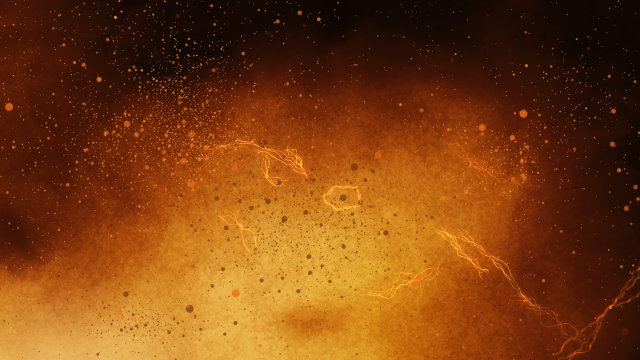
This background is drawn by a WebGL 2 fragment shader. Its source:

```glsl
#version 300 es
precision highp float;
uniform vec2 u_resolution;
out vec4 outColor;
const vec3 RAMP[6] = vec3[6](
  vec3(0.10, 0.042, 0.017), vec3(0.29, 0.088, 0.025), vec3(0.49, 0.17, 0.035),
  vec3(0.69, 0.31, 0.05), vec3(0.82, 0.50, 0.12), vec3(0.91, 0.70, 0.29));
const vec3 EMBER = vec3(0.93, 0.42, 0.10), GOLD = vec3(1.0, 0.76, 0.30);
const vec3 SOOT = vec3(0.38, 0.13, 0.02), CREAM = vec3(0.94, 0.79, 0.48);
const float SMOKE_AMOUNT = 0.40, GRAIN_AMOUNT = 0.09, LINE_WIDTH = 0.0016;

float hash(vec2 p) {
  vec3 q = fract(vec3(p.xyx) * 0.1031);
  q += dot(q, q.yzx + 33.33);
  return fract((q.x + q.y) * q.z);
}
float noise(vec2 p) {
  vec2 i = floor(p), f = fract(p);
  f = f * f * (3.0 - 2.0 * f);
  return mix(mix(hash(i), hash(i + vec2(1, 0)), f.x),
             mix(hash(i + vec2(0, 1)), hash(i + vec2(1, 1)), f.x), f.y);
}
float fbm(vec2 p) {
  float sum = 0.0, amp = 0.48;
  for (int i = 0; i < 6; i++, amp *= 0.52) {
    sum += amp * noise(p);
    p = mat2(1.6, 1.2, -1.2, 1.6) * p + 7.1;
  }
  return sum;
}
float blob(vec2 p, float x, float y, float w, float h) {
  vec2 d = (p - vec2(x, y)) / vec2(w, h);
  return exp(-dot(d, d));
}
// Hot floor, cool ceiling, dark right side, drifting smoke
float heatField(vec2 p) {
  vec2 warp = vec2(fbm(p * 3.0 + 2.0), fbm(p * 3.0 + 19.0)) - 0.48;
  float smoke = fbm(p * 4.0 + warp * 3.0 + 5.0) - 0.48;
  float y = p.y + 0.30 * (1.0 - smoothstep(0.13, 0.75, p.x)) + warp.y * 0.16;
  float heat = 0.91 * (1.0 - smoothstep(0.24, 0.99, y));
  heat *= 1.0 - smoothstep(0.88, 1.9, p.x + warp.x * 0.14);
  heat += 0.27 * blob(p, 0.0, 0.78, 0.27, 0.34) + 0.15 * blob(p, 0.52, 0.64, 0.25, 0.16);
  heat += 0.17 * blob(p, 1.28, 0.56, 0.26, 0.20) + 0.12 * blob(p, 1.66, 0.10, 0.16, 0.16);
  heat += 0.05 * blob(p, 0.76, 0.34, 0.22, 0.20) - 0.09 * blob(p, 1.08, 0.08, 0.22, 0.14);
  vec2 w = p + warp * 0.2;
  heat -= 0.28 * blob(w, 0.0, 0.36, 0.15, 0.10) + 0.24 * blob(w, 0.87, 0.11, 0.10, 0.045);
  heat -= 0.12 * blob(w, 0.55, 0.12, 0.09, 0.14);
  return heat + smoke * SMOKE_AMOUNT * (0.45 + 0.55 * smoothstep(0.0, 0.4, heat));
}
vec3 fireColor(float heat) {
  vec3 color = RAMP[0] * mix(0.55, 1.0, smoothstep(-0.08, 0.12, heat));
  for (int i = 1; i < 6; i++)
    color = mix(color, RAMP[i], clamp(heat * 5.0 - float(i - 1), 0.0, 1.0));
  return color;
}
// Likelihood of sparks (x) and soot (y)
vec2 speckDensity(vec2 p) {
  float sparks = 0.018 + 0.045 * blob(p, 0.2, 0.75, 0.6, 0.5)
    + 0.45 * blob(p, 0.51, 0.69, 0.12, 0.17) + 0.40 * blob(p, 0.58, 0.59, 0.10, 0.07)
    + 0.17 * blob(p, 0.30, 0.60, 0.10, 0.14) + 0.28 * blob(p, 1.38, 0.55, 0.13, 0.07)
    + 0.09 * blob(p, 1.60, 0.71, 0.14, 0.15);
  float soot = 0.015 + 0.30 * blob(p, 0.84, 0.40, 0.24, 0.17)
    + 0.35 * blob(p, 0.40, 0.10, 0.11, 0.05);
  return vec2(sparks, soot);
}
// One round speck per cell of a turned grid; x = spark, y = soot
vec2 specks(vec2 p, float cells, float angle, float pixel) {
  mat2 turn = mat2(cos(angle), sin(angle), -sin(angle), cos(angle));
  vec2 g = turn * p * cells, id = floor(g), key = id + angle * 61.0 + 200.0;
  float size = hash(key + 23.9), radius = mix(0.08, 0.25, size * size * size);
  vec2 center = mix(vec2(0.27), vec2(0.73), vec2(hash(key + 3.7), hash(key + 11.3)));
  float soft = cells * pixel * 0.8, d = length(fract(g) - center);
  vec2 chance = vec2(hash(key + 41.1), hash(key + 57.7));
  vec2 density = speckDensity((id + 0.5) / cells * turn);
  return (1.0 - smoothstep(radius - soft, radius + soft, d)) * step(chance, density);
}
// Three wavering threads along a bent path
float strands(vec2 p, vec2 a, vec2 b, float bend, float spread, float width) {
  float len = distance(a, b), glow = 0.0;
  vec2 dir = (b - a) / len, q = p - a;
  float s = dot(q, dir) / len, side = dot(q, vec2(-dir.y, dir.x));
  float fade = smoothstep(0.0, 0.12, s) * (1.0 - smoothstep(0.88, 1.0, s));
  for (float i = 0.0; i < 3.0; i++) {
    float key = i * 7.3 + a.x * 31.0;
    float wave = spread * (noise(vec2(s * 4.0, key)) * 2.0 - 1.0);
    wave += 0.012 * (noise(vec2(s * len * 70.0, key + 3.0)) - 0.5);
    float d = abs(side - wave - bend * 4.0 * s * (1.0 - s));
    float power = 0.2 + 0.8 * noise(vec2(s * 9.0, key + 5.0));
    glow += power * (exp(-d * d / (width * width)) + 0.12 * exp(-d / 0.012));
  }
  return glow * fade;
}
void main() {
  vec2 p = gl_FragCoord.xy / u_resolution * vec2(16.0 / 9.0, 1.0);
  float pixel = 1.0 / u_resolution.y, w = max(LINE_WIDTH, 0.6 * pixel);
  // Smoky fire and pale lower corner
  float heat = heatField(p), grain = noise(p * 250.0) + 0.8 * noise(p * 100.0) - 0.9;
  vec3 color = fireColor(heat + grain * GRAIN_AMOUNT * smoothstep(0.0, 0.5, heat));
  color = mix(color, CREAM, 0.6 * blob(p, 0.2, -0.02, 0.28, 0.16));
  color.b *= 1.0 - 0.4 * blob(p, 1.1, 0.1, 0.25, 0.3);
  // Soot and sparks at five scales
  for (float i = 0.0; i < 5.0; i++) {
    vec2 dots = specks(p, 22.0 * pow(1.58, i), 0.4 + i * 0.9, pixel);
    color = mix(color, SOOT, dots.y * 0.6);
    color = mix(color, mix(EMBER, GOLD, 0.25 * i * noise(p * 60.0)), dots.x * (0.5 + 0.4 * noise(p * 25.0)));
  }
  // Glowing threads, five-sided web and embers
  float threads = strands(p, vec2(0.58, 0.57), vec2(0.85, 0.52), 0.045, 0.018, w)
    + strands(p, vec2(0.73, 0.57), vec2(0.80, 0.49), -0.015, 0.022, w)
    + strands(p, vec2(0.78, 0.585), vec2(0.86, 0.50), 0.018, 0.016, w)
    + 0.6 * strands(p, vec2(0.60, 0.40), vec2(0.72, 0.32), 0.015, 0.03, w)
    + strands(p, vec2(1.21, 0.37), vec2(1.35, 0.22), 0.02, 0.025, w)
    + 0.8 * strands(p, vec2(1.26, 0.36), vec2(1.51, 0.12), 0.018, 0.018, w)
    + 0.5 * strands(p, vec2(1.00, 0.18), vec2(1.24, 0.29), -0.01, 0.045, w);
  for (float t = 0.7; t < 6.5; t += 1.2566)
    threads += 0.6 * strands(p, vec2(0.953, 0.452) + vec2(0.056, 0.038) * vec2(cos(t), sin(t)),
      vec2(0.953, 0.452) + vec2(0.056, 0.038) * vec2(cos(t + 1.3), sin(t + 1.3)), 0.0, 0.0, w);
  float embers = strands(p, vec2(1.54, -0.02), vec2(1.82, 0.30), -0.025, 0.035, w * 1.6)
    + 0.7 * strands(p, vec2(1.42, 0.18), vec2(1.62, 0.04), 0.015, 0.03, w)
    + 0.5 * strands(p, vec2(1.23, 0.62), vec2(1.43, 0.50), -0.01, 0.025, w);
  color += GOLD * 0.38 * threads + EMBER * 0.42 * embers * (0.4 + noise(p * 110.0));
  outColor = vec4(clamp(color, 0.0, 1.0), 1.0);
}
```
